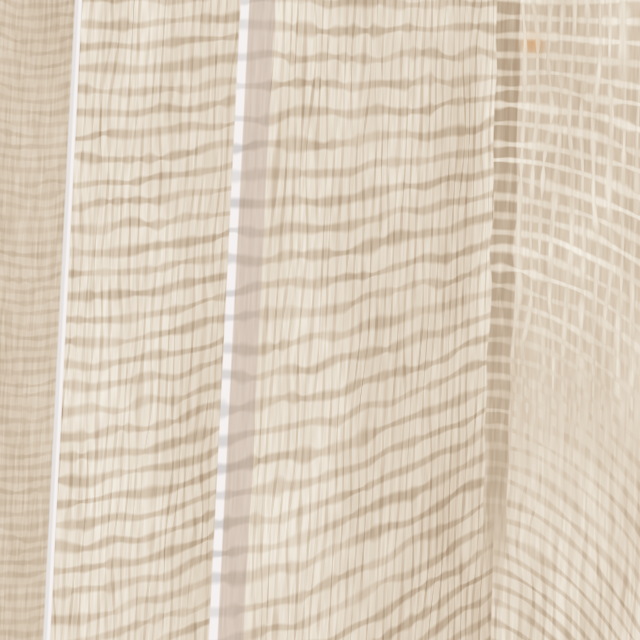
This texture is drawn by a three.js fragment shader. Its source:

```glsl
// Sheer woven curtain in hanging folds: four leaning panels of slubby gauze,
// each a warped grid of yarns and weft rows, shaded on one sand-to-cream ramp.
// Bright hems, a mauve overlap and a dark open seam part the panels.
varying vec2 vUv;

#define HEM_LEFT 0.125
#define HEM_MIDDLE 0.383
#define SEAM 0.797
#define SEAM_HALF_WIDTH 0.018
#define GRID_LEFT vec2(110.0, 54.0)
#define GRID_SECOND vec2(76.0, 28.0)
#define GRID_THIRD vec2(70.0, 22.0)
#define GRID_RIGHT vec2(50.0, 36.0)
#define DEEP vec3(0.69, 0.60, 0.50)
#define SAND vec3(0.84, 0.78, 0.70)
#define CREAM vec3(0.955, 0.935, 0.895)
#define SOFT 0.0018

float hash(vec2 p) {
  return fract(sin(dot(p, vec2(127.1, 311.7))) * 43758.5453);
}

float noise(vec2 p) {
  vec2 i = floor(p), f = fract(p);
  f = f * f * (3.0 - 2.0 * f);
  return mix(mix(hash(i), hash(i + vec2(1.0, 0.0)), f.x),
             mix(hash(i + vec2(0.0, 1.0)), hash(i + vec2(1.0)), f.x), f.y);
}

// Soft mask, 1 between two borders
float band(float x, float a, float b) {
  return smoothstep(a - SOFT, a + SOFT, x) * (1.0 - smoothstep(b - SOFT, b + SOFT, x));
}

// Uneven grid lines: x = upright lines, y = weft rows
vec2 weave(vec2 grid, vec2 width) {
  vec2 g = grid;
  g.x += 0.9 * (noise(grid * vec2(0.6, 0.3)) - 0.5);
  g.y += 0.4 * (noise(grid * vec2(0.3, 0.9) + 40.0) - 0.5);
  vec2 id = floor(g + 0.5);
  vec2 dist = abs(g - id);
  float slubX = noise(vec2(id.x * 5.3, g.y * 1.3));
  float slubY = noise(vec2(g.x * 0.9, id.y * 7.1));
  vec2 w = width * (0.5 + vec2(slubX, slubY));
  vec2 line = 1.0 - smoothstep(w * 0.35, w * 1.35, dist);
  line.x *= 0.25 + 0.75 * noise(vec2(id.x * 3.7, g.y * 0.8 + 9.0));
  line.y *= 0.4 + 0.6 * noise(vec2(g.x * 0.22, id.y * 4.3));
  return line;
}

// Tone ramp from 0 (deep) to 1 (cream)
vec3 ramp(float tone) {
  vec3 low = mix(DEEP, SAND, clamp(tone * 2.0, 0.0, 1.0));
  return mix(low, CREAM, clamp(tone * 2.0 - 1.0, 0.0, 1.0));
}

void main() {
  float x = vUv.x, y = vUv.y, drop = 1.0 - y;
  float s = x + drop * mix(0.05, 0.03, smoothstep(0.4, 0.8, x)); // leaning folds
  float fiber = noise(vec2(s * 330.0, y * 28.0)) - 0.5;
  float cloud = noise(vec2(s * 22.0, y * 5.0)) - 0.5;

  // Left panel: fine, shaded cloth
  vec2 lines = weave(vec2(s, y + 0.01 * sin(s * 24.0)) * GRID_LEFT, vec2(0.2, 0.25));
  float tone = 0.54 - 0.08 * lines.x - 0.2 * lines.y + 0.12 * cloud;

  // Second panel: close rows that rise gently to the right
  float t = clamp((s - HEM_LEFT) / (HEM_MIDDLE - HEM_LEFT), 0.0, 1.0);
  float rowY = y - (0.01 + 0.06 * drop) * t * t;
  lines = weave(vec2(s, rowY) * GRID_SECOND, vec2(0.18, 0.2));
  float second = 0.86 - 0.17 * t * t - 0.3 * lines.x - 0.46 * lines.y + 0.12 * cloud;
  second -= 0.16 * band(s, HEM_LEFT + 0.038, HEM_LEFT + 0.043);
  tone = mix(tone, second, smoothstep(-SOFT, SOFT, s - HEM_LEFT));

  // Third panel: wide rows swept up ever more steeply lower down
  t = clamp((s - HEM_MIDDLE) / (SEAM - HEM_MIDDLE), 0.0, 1.0);
  rowY = y - (0.24 * drop - 0.01) * pow(t, 1.8);
  lines = weave(vec2(s + 0.08 * t * t, rowY) * GRID_THIRD, vec2(0.17, 0.19));
  float third = 0.87 - 0.22 * t - 0.34 * lines.x - 0.44 * lines.y + 0.14 * cloud;
  third += 0.17 * smoothstep(0.88, 0.95, t) * smoothstep(0.1, 0.7, y);
  third -= 0.08 * drop * smoothstep(0.3, 0.8, t);
  tone = mix(tone, third, smoothstep(-SOFT, SOFT, s - HEM_MIDDLE));
  float hemRow = lines.y;

  // Right panel: open net above, dense arched rows below
  float u = max(s - SEAM, 0.0) / (1.0 - SEAM);
  rowY = y + 0.17 * drop * pow(u, 1.4);
  lines = weave(vec2(s, rowY) * GRID_RIGHT, vec2(0.19, 0.2));
  float net = 0.43 + 0.1 * u + 0.44 * max(lines.x, lines.y);
  float dense = 0.76 - 0.28 * lines.x - 0.42 * lines.y;
  float right = mix(dense, net, smoothstep(0.05, 0.65, y)) + 0.16 * cloud;
  tone = mix(tone, right, smoothstep(-SOFT, SOFT, s - SEAM));

  // Dark seam crossed by pale weft, fading toward the floor
  float wander = 0.006 * (noise(vec2(y * 18.0, 3.0)) - 0.5);
  float seam = band(s + wander, SEAM - SEAM_HALF_WIDTH, SEAM + SEAM_HALF_WIDTH);
  float seamTone = mix(0.3, 0.1, y) + 0.65 * lines.y * smoothstep(0.0, 0.8, y) + 0.15 * lines.x;
  tone = mix(tone, seamTone, seam * smoothstep(0.02, 0.25, y));

  vec3 color = ramp(tone + 0.2 * fiber);

  // Mauve overlap beside the middle hem
  vec3 mauve = vec3(0.835, 0.775, 0.725) + 0.04 * fiber - 0.09 * hemRow;
  color = mix(color, mauve, 0.88 * band(s, HEM_MIDDLE, HEM_MIDDLE + 0.047));

  // Bright hems with faint row ticks
  vec3 hemWhite = vec3(0.96, 0.945, 0.94);
  color = mix(color, hemWhite - 0.06, band(s, HEM_LEFT - 0.008, HEM_LEFT + 0.003));
  color = mix(color, hemWhite, band(s, HEM_LEFT - 0.002, HEM_LEFT + 0.003));
  color = mix(color, hemWhite - 0.14 * hemRow, band(s, HEM_MIDDLE - 0.007, HEM_MIDDLE + 0.007));

  // Small warm glow seen through the net
  float glow = 1.0 - smoothstep(0.0, 0.028, length(vUv - vec2(0.832, 0.932)));
  color = mix(color, vec3(0.85, 0.62, 0.40), 0.6 * glow * (1.0 - max(lines.x, lines.y)));

  gl_FragColor = vec4(color, 1.0);
}
```
